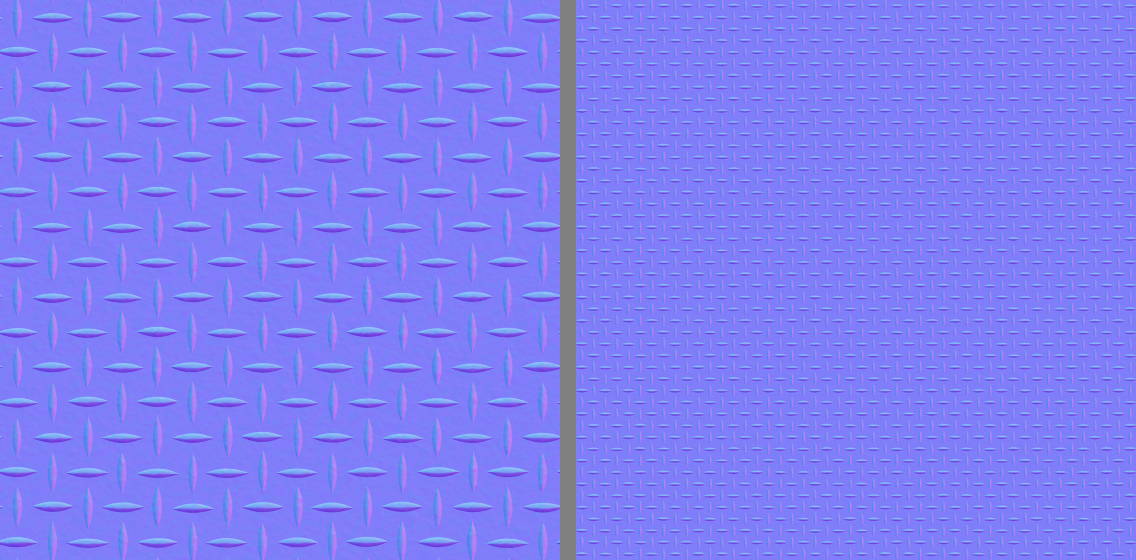
Left: one tile. Right: repeated 3 by 3.
This texture map is drawn by a three.js fragment shader. Its source:

```glsl
// Normal map of steel tread plate: a 16 by 16 checkerboard of pointed lens studs,
// alternately upright and level, each with two tinted flanks meeting at a ridge.
// Wrapped cellular dents and whole-frequency sines roughen the plate and studs.
varying vec2 vUv;

vec2 hash2(vec2 p) {
  vec3 q = fract(p.xyx * vec3(0.1031, 0.1030, 0.0973));
  q += dot(q, q.yzx + 33.33);
  return fract((q.xx + q.yz) * q.zy);
}

// Tilt of shallow dents around scattered points, wrapping after n cells
vec2 dents(vec2 uv, float n) {
  vec2 p = uv * n, id = floor(p), tilt = vec2(0.0);
  for (int y = -1; y <= 1; y++)
    for (int x = -1; x <= 1; x++) {
      vec2 cell = id + vec2(x, y);
      vec2 key = mod(cell, n);
      vec2 d = p - cell - hash2(key);
      float depth = hash2(key + 217.0).x - 0.4;
      tilt += d * depth * (1.0 - smoothstep(0.1, 0.9, length(d)));
    }
  return tilt;
}

// Layered sines that repeat over the unit square
float waves(vec2 uv) {
  vec2 p = uv * 6.2831853;
  return (sin(dot(p, vec2(17.0, 9.0)) + 2.0 * sin(dot(p, vec2(-5.0, 13.0))))
        + sin(dot(p, vec2(-23.0, 31.0)) + 2.0 * sin(dot(p, vec2(19.0, 7.0))))) * 0.5;
}

void main() {
  vec2 grain = dents(vUv, 128.0) + 0.6 * dents(vUv, 61.0);
  float sway = waves(vUv);

  // Plate: violet blue with faint bluish drifts and dents
  vec3 color = mix(vec3(0.508, 0.490, 0.982), vec3(0.478, 0.503, 0.970),
                   smoothstep(-0.3, 1.1, sway + grain.y * 2.0));
  color += vec3(grain * 0.10, -0.02 * length(grain));

  // Studs: neighbours are visited because the tips cross cell borders
  vec2 p = vUv * 16.0, id = floor(p);
  for (int y = -1; y <= 1; y++)
    for (int x = -1; x <= 1; x++) {
      vec2 cell = id + vec2(x, y);
      vec2 key = mod(cell, 16.0);
      vec2 rnd = hash2(key + 41.0), vary = hash2(key + 93.0);
      vec2 d = p - cell - 0.5 - (rnd - 0.5) * 0.045;
      bool upright = mod(key.x + key.y, 2.0) > 0.5;

      // Local axes: along the stud, and across it towards right or up
      float along = (upright ? d.y : d.x) / (0.6 + 0.03 * (vary.x - 0.5));
      float across = upright ? d.x : d.y;
      across += (vary.y - 0.5) * 0.035 * along * along;
      float taper = max(1.0 - along * along, 0.0);
      float width = (upright ? 0.130 : 0.140) * taper * (0.95 + 0.1 * rnd.y);
      float mask = (1.0 - smoothstep(-0.018, 0.018, abs(across) - width))
                 * smoothstep(0.0, 0.08, taper);

      // Flanks: the ridge wavers with wear, and slopes steepen outwards
      float t = clamp(across / max(width, 0.01), -1.0, 1.0);
      float ridge = (upright ? 0.04 : -0.12) + 0.08 * sway + 0.35 * (grain.x + grain.y);
      float side = smoothstep(-0.24, 0.24, t - ridge);
      float rim = smoothstep(0.1, 0.95, abs(t));
      vec3 low = upright ? mix(vec3(0.41, 0.55, 0.95), vec3(0.31, 0.52, 0.91), rim)
                         : mix(vec3(0.48, 0.34, 0.91), vec3(0.43, 0.23, 0.86), rim);
      vec3 high = upright ? mix(vec3(0.66, 0.51, 0.97), vec3(0.73, 0.50, 0.95), rim)
                          : mix(vec3(0.48, 0.64, 0.95), vec3(0.55, 0.76, 0.97), rim);
      vec3 stud = mix(low, high, side);

      // The slope along the stud tints its ends; dents pit the faces
      vec2 axis = upright ? vec2(0.0, 1.0) : vec2(1.0, 0.0);
      stud.rg += axis * along * 0.05 + grain * 0.20;
      color = mix(color, stud, mask);
    }

  gl_FragColor = vec4(clamp(color, 0.0, 1.0), 1.0);
}
```
